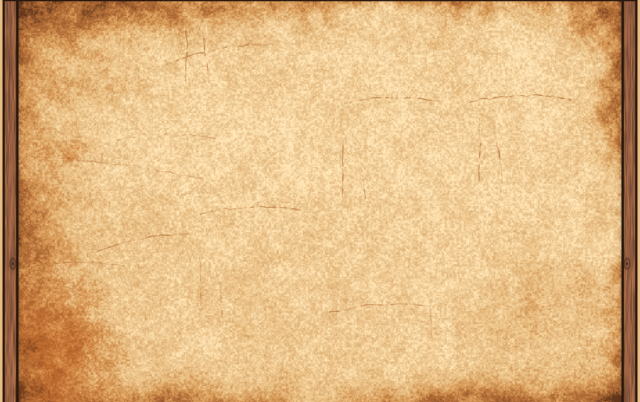
Give the GLSL for this texture, as a WebGL 1 fragment shader.

```glsl
precision highp float;
// Aged parchment with scorched edges and fine scratches, held between two wooden rails.
uniform vec2 u_resolution;

const float WIDTH = 1.593;          // sheet width, with its height as one unit
const float RAIL_OUTER = 0.009;
const float RAIL_INNER = 0.043;
const float GRAIN_AMOUNT = 0.36;
const float SCRATCH_WIDTH = 0.0006;
const float SCRATCH_STRENGTH = 0.55;
const vec3 CREAM = vec3(0.99, 0.885, 0.70);
const vec3 TAN = vec3(0.91, 0.745, 0.515);
const vec3 OCHRE = vec3(0.84, 0.60, 0.34);
const vec3 BROWN = vec3(0.69, 0.42, 0.21);
const vec3 UMBER = vec3(0.40, 0.22, 0.11);
const vec3 RUST = vec3(0.80, 0.40, 0.14);
const vec3 WOOD = vec3(0.58, 0.37, 0.25);
const vec3 SOOT = vec3(0.15, 0.085, 0.05);

float hash(vec2 p) {
  vec3 q = fract(vec3(p.xyx) * 0.1031);
  q += dot(q, q.yzx + 33.33);
  return fract((q.x + q.y) * q.z);
}

float noise(vec2 p) {
  vec2 i = floor(p), f = fract(p);
  f = f * f * (3.0 - 2.0 * f);
  return mix(mix(hash(i), hash(i + vec2(1.0, 0.0)), f.x),
             mix(hash(i + vec2(0.0, 1.0)), hash(i + 1.0), f.x), f.y);
}

float fbm(vec2 p) {
  float sum = 0.0, amp = 0.5;
  for (int i = 0; i < 5; i++) {
    sum += amp * noise(p);
    p = mat2(1.6, 1.2, -1.2, 1.6) * p + 7.3;
    amp *= 0.5;
  }
  return sum;
}

float blob(vec2 p, float x, float y, float rx, float ry) {
  vec2 d = (p - vec2(x, y)) / vec2(rx, ry);
  return exp(-dot(d, d));
}

// Broken, bowed stroke from a to b
float scratch(vec2 p, vec2 a, vec2 b, float bend) {
  vec2 along = b - a;
  float h = clamp(dot(p - a, along) / dot(along, along), 0.0, 1.0);
  vec2 normal = normalize(vec2(-along.y, along.x));
  float wobble = 0.005 * (noise(p * 45.0) - 0.5);
  float d = length(p - a - along * h - normal * (bend * 4.0 * h * (1.0 - h) + wobble));
  float soft = SCRATCH_WIDTH + 0.0028;
  float ink = 0.2 + 0.8 * smoothstep(0.3, 0.8, noise(p * 110.0 + a * 40.0));
  return (1.0 - smoothstep(0.0, soft, d)) * ink;
}

float arcMark(vec2 p, float x, float y, float rise) {
  vec2 a = vec2(x, y);
  return scratch(p, a, a + vec2(0.25, rise), 0.013);
}

float pairMark(vec2 p, float x, float y) {
  vec2 a = vec2(x, y);
  return max(scratch(p, a, a + vec2(0.0, -0.14), 0.002),
             scratch(p, a + vec2(0.039, -0.02), a + vec2(0.056, -0.145), 0.003));
}

float scratches(vec2 p) {
  float s = max(arcMark(p, 0.85, 0.742, 0.005), arcMark(p, 1.17, 0.747, 0.005));
  s = max(s, max(arcMark(p, 0.415, 0.84, 0.05), arcMark(p, 0.50, 0.468, 0.008)));
  s = max(s, max(arcMark(p, 0.82, 0.222, 0.014), arcMark(p, 0.22, 0.367, 0.05)));
  s = max(s, max(arcMark(p, 0.06, 0.333, 0.004), 0.6 * arcMark(p, 0.29, 0.652, 0.002)));
  s = max(s, max(pairMark(p, 0.852, 0.65), pairMark(p, 1.193, 0.69)));
  s = max(s, max(pairMark(p, 0.463, 0.94), 0.7 * pairMark(p, 0.497, 0.36)));
  s = max(s, 0.6 * scratch(p, vec2(0.06, 0.61), vec2(0.5, 0.555), 0.01));
  for (int i = 0; i < 14; i++) {
    float k = float(i);
    vec2 a = vec2(0.18 + 1.2 * hash(vec2(k, 3.0)), 0.12 + 0.8 * hash(vec2(k, 8.0)));
    vec2 reach = mod(k, 3.0) < 1.0 ? vec2(0.008, -0.07) : vec2(0.08, 0.006);
    s = max(s, 0.4 * scratch(p, a, a + reach, 0.004));
  }
  return s;
}

vec3 parchment(vec2 p) {
  float cloud = fbm(p * 4.5);
  float fine = fbm(p * 28.0 + 11.0);
  vec2 w = p + 0.10 * (vec2(cloud, fbm(p * 5.0 + 31.0)) - 0.48) + 0.025 * (fine - 0.48);

  // Scorched borders
  float age = 0.50 * exp(-max(w.x - 0.04, 0.0) / 0.080);
  age += 0.40 * exp(-max(1.55 - w.x, 0.0) / 0.032);
  age += 0.38 * exp(-max(1.0 - w.y, 0.0) / 0.033);
  age += 0.42 * exp(-max(w.y, 0.0) / 0.035);

  // Stains
  float rust = blob(w, 0.15, 0.12, 0.13, 0.17) + 0.6 * blob(w, 0.17, 0.615, 0.06, 0.025);
  age += 0.36 * blob(w, 0.12, 0.96, 0.23, 0.10) + 0.20 * blob(w, 0.38, 0.98, 0.18, 0.05);
  age += 0.36 * blob(w, 1.51, 0.94, 0.10, 0.07) + 0.14 * blob(w, 1.53, 0.69, 0.05, 0.12);
  age += 0.34 * rust + 0.22 * blob(w, 0.07, 0.42, 0.10, 0.14);
  age += 0.36 * blob(w, 1.46, 0.02, 0.10, 0.04) + 0.22 * blob(w, 1.10, 0.01, 0.16, 0.04);
  age += 0.10 * blob(w, 1.33, 0.26, 0.15, 0.10) + 0.13 * blob(w, 0.25, 0.77, 0.12, 0.07);
  age *= 0.60 + 0.8 * fine;

  // Mottling, faint vertical streaks and paper grain
  float streak = noise(vec2(p.x * 42.0, p.y * 7.0)) * smoothstep(0.6, 0.2, p.y);
  float grain = 0.5 * noise(p * 165.0) + 0.5 * noise(p * 290.0 + 5.0) - 0.5;
  age += 0.135 + 0.19 * (cloud - 0.48) + 0.24 * (fine - 0.48) + 0.05 * (streak - 0.3);
  age += GRAIN_AMOUNT * grain;
  age -= 0.05 * blob(p, 0.90, 0.66, 0.45, 0.35);

  vec3 col = mix(CREAM, TAN, smoothstep(-0.08, 0.30, age));
  col = mix(col, OCHRE, smoothstep(0.22, 0.50, age));
  col = mix(col, BROWN, smoothstep(0.44, 0.74, age));
  col = mix(col, UMBER, smoothstep(0.70, 1.08, age));
  col = mix(col, RUST, 0.42 * clamp(rust, 0.0, 1.0) * smoothstep(0.2, 0.6, age));
  col = mix(col, col * vec3(0.72, 0.50, 0.28), SCRATCH_STRENGTH * scratches(p));
  return col * (1.0 - 0.07 * grain);
}

// m.x runs inward from the nearest side
vec3 rail(vec2 m, float side) {
  vec2 k = (m - vec2(0.032, 0.344)) / vec2(0.008, 0.015);
  float knot = exp(-dot(k, k));
  float fibre = noise(vec2((m.x + 0.006 * knot) * 330.0, m.y * 13.0 + side * 37.0));
  fibre = 0.6 * fibre + 0.4 * noise(vec2(m.x * 600.0, m.y * 38.0 + side * 19.0));
  vec3 col = WOOD * (0.68 + 0.60 * fibre);
  return mix(col, SOOT, 0.85 * knot * (0.6 + 0.4 * cos(length(k) * 7.0)));
}

void main() {
  vec2 p = gl_FragCoord.xy / u_resolution * vec2(WIDTH, 1.0);
  float px = 1.0 / u_resolution.y;
  float side = step(WIDTH * 0.5, p.x);
  vec2 m = vec2(min(p.x, WIDTH - p.x), p.y);

  vec3 col = parchment(p);
  col *= 1.0 - 0.25 * exp(-max(m.x - RAIL_INNER, 0.0) / 0.005);
  col = mix(rail(m, side), col, smoothstep(-px, px, m.x - RAIL_INNER));

  // Dark seams beside the rails and along the top
  float seam = min(abs(m.x - RAIL_INNER), abs(m.x - RAIL_OUTER));
  seam = min(seam, 1.0 - p.y);
  col = mix(SOOT, col, smoothstep(0.0008, 0.0028 + px, seam));
  col = mix(TAN, col, smoothstep(-px, px, m.x - RAIL_OUTER + 0.003));
  gl_FragColor = vec4(clamp(col, 0.0, 1.0), 1.0);
}
```
